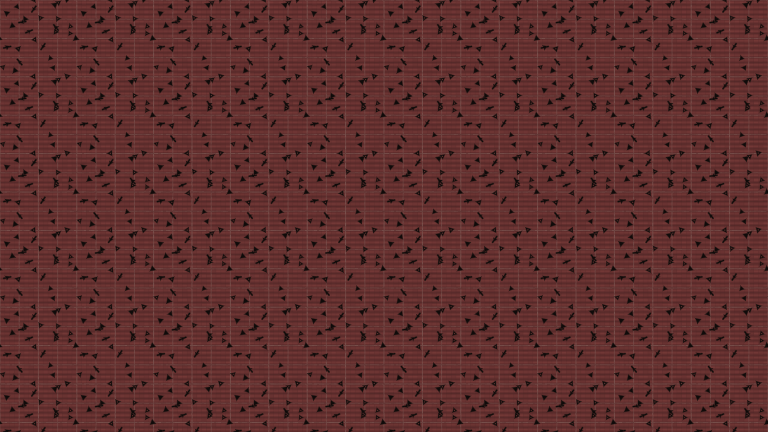
A WebGL 2 fragment shader for this pattern:

```glsl
#version 300 es
precision highp float;

uniform vec2 u_resolution;
out vec4 outColor;

const float REPEATS_ACROSS = 10.0;
const float CELLS = 4.0;      // grid cells along one side of a repeat
const float THREADS = 4.0;    // fine rows along one side of a cell

const vec3 BASE = vec3(0.385, 0.182, 0.18);
const vec3 LIGHT = vec3(0.45, 0.22, 0.21);
const vec3 SEAM = vec3(0.29, 0.145, 0.14);
const vec3 GRID = vec3(0.50, 0.35, 0.33);
const vec3 RIM = vec3(0.20, 0.11, 0.10);
const vec3 INK = vec3(0.06, 0.045, 0.04);

// Integer mixing hash; cell must not be negative
vec3 hash3(vec2 cell, float salt) {
    uvec3 v = uvec3(cell, salt) * 1664525u + 1013904223u;
    for (int i = 0; i < 2; i++) {
        v.x += v.y * v.z;
        v.y += v.z * v.x;
        v.z += v.x * v.y;
        v ^= v >> 16u;
    }
    return vec3(v & 65535u) / 65535.0;
}

// Antialiased coverage of the inside of a distance field
float fill(float d, float pixel) {
    return clamp(0.5 - d / pixel, 0.0, 1.0);
}

// Coverage of evenly spaced lines, kept faint when thinner than a pixel
float lines(float x, float spacing, float halfWidth, float pixel) {
    float d = abs(x - spacing * round(x / spacing));
    return min(fill(d - halfWidth, pixel), 2.0 * halfWidth / pixel);
}

vec2 rotate(vec2 p, float a) {
    float c = cos(a), s = sin(a);
    return vec2(c * p.x - s * p.y, s * p.x + c * p.y);
}

float triangle(vec2 p, float r) {
    return max(abs(p.x) * 0.866 + p.y * 0.5, -p.y) - r * 0.5;
}

float segment(vec2 p, vec2 a, vec2 b) {
    vec2 ab = b - a;
    return length(p - a - ab * clamp(dot(p - a, ab) / dot(ab, ab), 0.0, 1.0));
}

// Small chip: a hollow triangle, a solid one, or a splinter with a tail
float chip(vec2 p, vec3 rnd) {
    p = rotate(p, rnd.x * 6.2832);
    float size = mix(0.12, 0.17, rnd.y);
    float solid = triangle(p, size);
    if (rnd.z < 0.45) return max(solid, 0.035 - length(p));
    if (rnd.z < 0.7) return solid;
    float tail = segment(p, vec2(-0.17, -0.05), vec2(0.17, 0.06)) - 0.03;
    return min(triangle(p, size * 0.75), tail);
}

// Nearest chip among the neighbouring cells, repeating with the tile
float chips(vec2 p) {
    vec2 home = floor(p);
    float d = 1.0;
    for (int j = -1; j <= 1; j++) {
        for (int i = -1; i <= 1; i++) {
            vec2 cell = home + vec2(i, j);
            vec2 key = mod(cell, CELLS);
            for (int k = 0; k < 2; k++) {
                vec3 place = hash3(key, 3.0 + float(k));
                vec3 form = hash3(key, 13.0 + float(k));
                // The two candidates keep to opposite halves of the cell
                vec2 spot = vec2(place.x, 0.5 * (place.y + float(k)));
                if (place.z < 0.72) d = min(d, chip(p - cell - spot, form));
            }
        }
    }
    return d;
}

// Woven ground of light threads and darker seams with uneven wear
vec3 ground(vec2 p, float pixel) {
    vec2 key = mod(floor(p * THREADS), CELLS * THREADS);
    vec3 wear = hash3(key, 29.0);
    float spacing = 1.0 / THREADS;
    float thread = lines(p.y - 0.5 * spacing, spacing, 0.04, pixel);
    float seam = lines(p.y, spacing, 0.022, pixel);
    float cross = lines(p.x, spacing, 0.015, pixel);
    vec3 color = mix(BASE, LIGHT, thread * mix(0.5, 1.0, wear.x));
    color = mix(color, SEAM, 0.55 * seam);
    color = mix(color, SEAM, 0.25 * cross);
    return color * mix(0.98, 1.02, wear.y);
}

// Thin pale stitched grid, slightly stronger on every second line
vec3 addGrid(vec3 color, vec2 p, float pixel) {
    float fine = max(lines(p.x, 1.0, 0.026, pixel), lines(p.y, 1.0, 0.026, pixel));
    float bold = max(lines(p.x, 2.0, 0.026, pixel), lines(p.y, 2.0, 0.026, pixel));
    float stitch = mix(0.45, 1.0, hash3(mod(floor(p * 8.0), CELLS * 8.0), 31.0).z);
    return mix(color, GRID, stitch * max(0.65 * fine, 0.85 * bold));
}

void main() {
    // Cell coordinates, with the grid anchored at the top edge
    float scale = REPEATS_ACROSS * CELLS / u_resolution.x;
    vec2 p = (gl_FragCoord.xy - vec2(0.0, u_resolution.y)) * scale;

    vec3 color = addGrid(ground(p, scale), p, scale);

    // Dark chips with a soft brown rim
    float d = chips(p);
    color = mix(color, RIM, 0.6 * (1.0 - smoothstep(0.0, 0.06, d)));
    color = mix(color, INK, fill(d, scale));
    outColor = vec4(color, 1.0);
}
```
